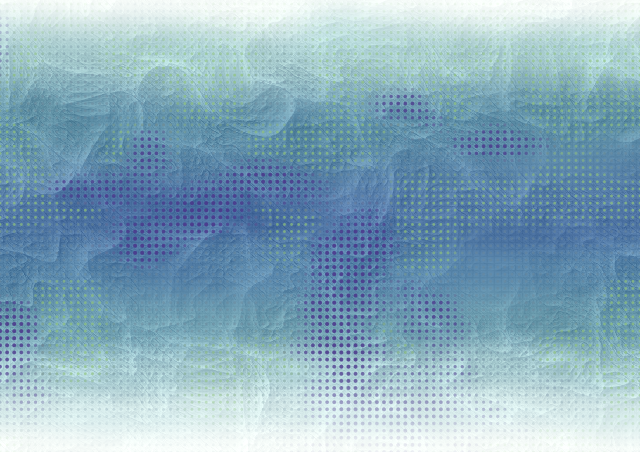
Reproduce this background procedurally as a WebGL 2 fragment shader.

```glsl
#version 300 es
precision highp float;
// Misty blue shaded-relief terrain under a regular halftone dot grid.
// Ridged noise is lit from the upper left and tinted by a vertical gradient;
// soft elliptical blobs place valleys, plains and the violet or green dots.
uniform vec2 u_resolution;
out vec4 fragColor;

float hash(vec2 p) {
  vec3 q = fract(p.xyx * vec3(0.1031, 0.1030, 0.0973));
  q += dot(q, q.yzx + 33.33);
  return fract((q.x + q.y) * q.z);
}

float noise(vec2 p) {
  vec2 i = floor(p), f = fract(p);
  f = f * f * f * (f * (f * 6.0 - 15.0) + 10.0);
  return mix(mix(hash(i), hash(i + vec2(1, 0)), f.x),
             mix(hash(i + vec2(0, 1)), hash(i + vec2(1, 1)), f.x), f.y);
}

mat2 rotation(float a) {
  return mat2(cos(a), -sin(a), sin(a), cos(a));
}

// Soft ellipse: centre, radii, tilt
float blob(vec2 p, vec2 centre, vec2 radii, float tilt) {
  vec2 q = rotation(-tilt) * (p - centre) / radii;
  return exp(-dot(q, q));
}

// Warped ridges, stretched along the rising diagonal
float terrain(vec2 p) {
  p += 0.035 * vec2(noise(p * 11.0), noise(p * 11.0 + 40.0));
  p = rotation(-0.65) * p * vec2(9.0, 9.0);
  p.y *= 1.6;
  float height = 0.0, amp = 0.5;
  for (int i = 0; i < 6; i++) {
    float ridge = 1.0 - abs(2.0 * noise(p) - 1.0);
    height += amp * ridge * ridge;
    p = rotation(0.55) * p * 1.95 + 17.3;
    amp *= 0.53;
  }
  return height;
}

// Pale edges fading into a deep blue middle: rgb, height
vec3 haze(float y) {
  vec4 stops[9] = vec4[9](
    vec4(0.97, 0.99, 0.98, 0.0), vec4(0.85, 0.93, 0.93, 0.09),
    vec4(0.67, 0.81, 0.83, 0.18), vec4(0.45, 0.64, 0.71, 0.28),
    vec4(0.36, 0.54, 0.68, 0.40), vec4(0.34, 0.49, 0.67, 0.53),
    vec4(0.39, 0.58, 0.68, 0.72), vec4(0.68, 0.82, 0.83, 0.88),
    vec4(0.97, 0.99, 0.98, 1.0));
  vec3 c = stops[0].rgb;
  for (int i = 1; i < 9; i++)
    c = mix(c, stops[i].rgb, smoothstep(stops[i - 1].w, stops[i].w, y));
  return c;
}

// Strength of violet dots
float violetField(vec2 p) {
  float v = blob(p, vec2(0.31, 0.53), vec2(0.08, 0.06), 0.2);
  v += 0.8 * blob(p, vec2(0.22, 0.45), vec2(0.06, 0.06), 0.0);
  v += 0.8 * blob(p, vec2(0.14, 0.58), vec2(0.07, 0.04), 0.0);
  v += 0.6 * blob(p, vec2(0.23, 0.67), vec2(0.04, 0.07), 0.0);
  v += 0.8 * blob(p, vec2(0.42, 0.60), vec2(0.08, 0.05), 0.2);
  v += blob(p, vec2(0.56, 0.45), vec2(0.06, 0.09), 0.0);
  v += blob(p, vec2(0.53, 0.30), vec2(0.06, 0.12), 0.0);
  v += 0.6 * blob(p, vec2(0.68, 0.31), vec2(0.05, 0.09), 0.0);
  v += 0.8 * blob(p, vec2(0.78, 0.68), vec2(0.08, 0.05), 0.0);
  v += 0.6 * blob(p, vec2(0.64, 0.76), vec2(0.06, 0.05), 0.0);
  v += blob(p, vec2(0.01, 0.26), vec2(0.05, 0.09), 0.0);
  v += 0.6 * blob(p, vec2(0.0, 0.90), vec2(0.03, 0.08), 0.0);
  v += 0.7 * blob(p, vec2(0.62, 0.08), vec2(0.20, 0.13), 0.0);
  v += 0.4 * blob(p, vec2(0.05, 0.11), vec2(0.08, 0.07), 0.0);
  return v + 0.35 * (noise(p * 22.0) - 0.5);
}

void main() {
  vec2 uv = gl_FragCoord.xy / u_resolution;
  vec2 p = gl_FragCoord.xy / u_resolution.x;

  // Valleys, plains and highlights
  float valley = blob(uv, vec2(0.40, 0.52), vec2(0.14, 0.045), 0.2)
    + 0.8 * blob(uv, vec2(0.88, 0.48), vec2(0.18, 0.04), -0.1)
    + 0.7 * blob(uv, vec2(0.14, 0.55), vec2(0.12, 0.05), 0.0)
    + 0.5 * blob(uv, vec2(0.23, 0.44), vec2(0.12, 0.05), 0.5);
  float plain = blob(uv, vec2(0.77, 0.39), vec2(0.12, 0.10), 0.0)
    + blob(uv, vec2(0.90, 0.64), vec2(0.13, 0.06), 0.0)
    + 0.7 * blob(uv, vec2(0.30, 0.35), vec2(0.13, 0.06), 0.3);
  float teal = blob(uv, vec2(0.06, 0.76), vec2(0.12, 0.08), 0.3)
    + 0.8 * blob(uv, vec2(0.92, 0.76), vec2(0.17, 0.06), 0.0)
    + 0.6 * blob(uv, vec2(0.93, 0.30), vec2(0.12, 0.09), 0.0);
  float snow = blob(uv, vec2(0.31, 0.86), vec2(0.08, 0.07), 0.4)
    + 0.8 * blob(uv, vec2(0.52, 0.93), vec2(0.06, 0.06), 0.0)
    + 0.8 * blob(uv, vec2(0.91, 0.88), vec2(0.08, 0.05), 0.3)
    + 0.5 * blob(uv, vec2(0.05, 0.63), vec2(0.07, 0.08), 0.6);
  vec3 color = haze(uv.y + 0.025 * (noise(uv * 5.0) - 0.5));
  color = mix(color, vec3(0.26, 0.40, 0.61), 0.65 * min(valley, 1.0));
  color = mix(color, vec3(0.36, 0.56, 0.63), 0.5 * min(teal, 1.0));
  color = mix(color, vec3(0.72, 0.88, 0.89), 0.4 * snow);

  // Hillshade
  float h = terrain(p), e = 0.0016;
  float slope = (terrain(p + vec2(e, 0)) - h) - (terrain(p - vec2(0, e)) - h) * -1.0;
  float fade = smoothstep(0.0, 0.22, uv.y) * smoothstep(1.0, 0.82, uv.y);
  float rough = (1.0 - 0.75 * min(plain + 0.6 * valley, 1.0)) * mix(0.25, 1.0, fade);
  float shade = clamp(slope * 13.0, -1.0, 1.0) * rough;
  color += shade * vec3(0.085, 0.085, 0.07) + (h - 0.45) * 0.10 * rough;

  // Dot lattice with faint cell outlines
  vec2 grid = p * 90.0, cell = fract(grid + 0.5) - 0.5;
  vec2 site = floor(grid + 0.5) / 90.0 * vec2(1.0, u_resolution.x / u_resolution.y);
  float violet = smoothstep(0.10, 0.95, violetField(site));
  float green = smoothstep(0.35, 0.7, noise(site * 9.0 + 5.0) + 0.25 * abs(site.y - 0.5))
    * (1.0 - smoothstep(0.0, 0.3, violet));
  float blur = 60.0 / u_resolution.x;
  float edge = max(abs(cell.x), abs(cell.y));
  color -= 0.025 * smoothstep(0.34, 0.48, edge) * fade;
  vec3 ink = mix(vec3(0.42, 0.53, 0.60), vec3(0.56, 0.76, 0.48), green);
  ink = mix(ink, vec3(0.29, 0.20, 0.54), smoothstep(0.0, 0.5, violet));
  float radius = 0.20 + 0.08 * violet;
  float dotMask = 1.0 - smoothstep(radius - blur, radius + blur, length(cell));
  float strength = (0.45 + 0.25 * green + 0.40 * violet) * mix(0.12, 1.0, fade);
  color = mix(color, ink, dotMask * min(strength, 0.9));

  fragColor = vec4(clamp(color, 0.0, 1.0), 1.0);
}
```
